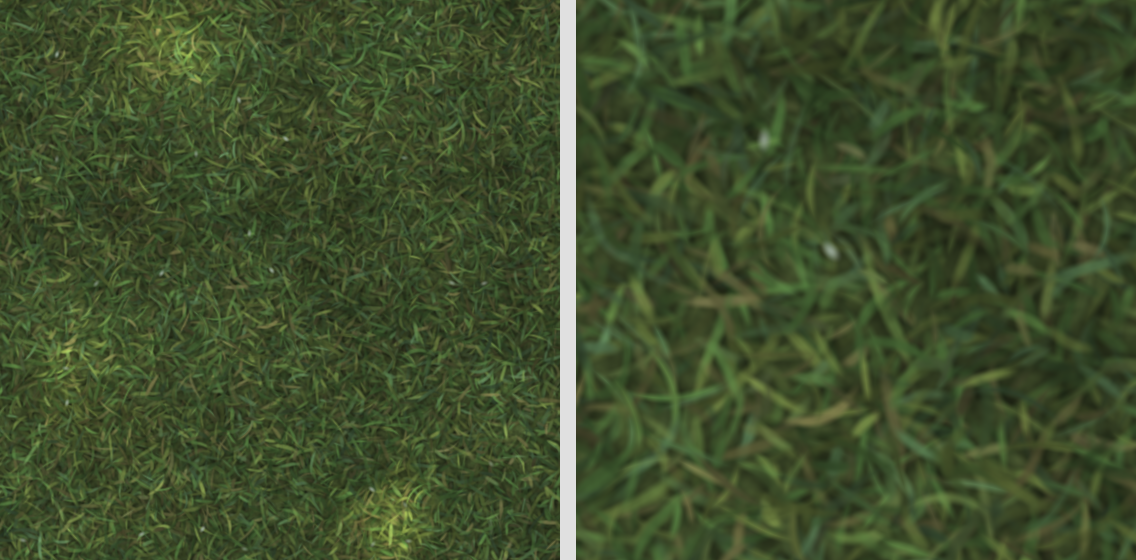
Left, the full canvas; right, a detail of the centre.
Write a Shadertoy shader that draws this texture.

```glsl
// Shaded lawn seen from above: many layers of thin, blurred, translucent blades
// scattered on jittered grids over mottled soil, with a few sunlit patches
// and sparse pale specks. Gradient noise drives tint, clumping and light.

#define LAYERS 12
#define GRID 31.0          // blade cells across the canvas
#define HALF_WIDTH 0.0025  // blade half width
#define SOFTNESS 0.0026    // blur of blade edges
#define OPACITY 0.88
#define SHADOW 0.12        // darkening beside each blade
#define SUN 0.55           // extra light in sunlit patches
#define BROAD 0.22         // strength of broad mottling
#define MIDDLE 0.15        // strength of tuft-sized mottling
#define FINE 0.14          // strength of fine mottling
#define SPECK_GRID 13.0
#define SPECK_SHARE 0.10

const vec3 SOIL  = vec3(0.205, 0.248, 0.135);
const vec3 GREEN = vec3(0.235, 0.350, 0.178);
const vec3 BLUISH = vec3(0.245, 0.345, 0.235);
const vec3 OLIVE = vec3(0.330, 0.385, 0.190);
const vec3 STRAW = vec3(0.340, 0.310, 0.200);
const vec3 PALE  = vec3(0.620, 0.680, 0.620);

vec3 hash3(vec2 p) {
    vec3 q = fract(p.xyx * vec3(0.1031, 0.1030, 0.0973));
    q += dot(q, q.yxz + 33.33);
    return fract((q.xxy + q.yzz) * q.zyx);
}

float cornerSlope(vec2 cell, vec2 offset) {
    float a = 6.2832 * hash3(cell + 71.0).x;
    return dot(vec2(cos(a), sin(a)), offset);
}

float gradientNoise(vec2 p) {
    vec2 i = floor(p), f = p - i;
    vec2 u = f * f * f * (f * (f * 6.0 - 15.0) + 10.0);
    vec2 e = vec2(1.0, 0.0);
    return mix(mix(cornerSlope(i, f), cornerSlope(i + e, f - e), u.x),
               mix(cornerSlope(i + e.yx, f - e.yx), cornerSlope(i + 1.0, f - 1.0), u.x), u.y);
}

float fbm(vec2 p) {
    float sum = 0.0, gain = 1.0;
    for (int i = 0; i < 3; i++) {
        sum += gain * gradientNoise(p);
        p = mat2(1.6, 1.2, -1.2, 1.6) * p + 17.3;
        gain *= 0.5;
    }
    return sum;
}

// Soft sunlit spots with ragged outlines
float sunlight(vec2 uv) {
    vec3 spots[3] = vec3[3](vec3(0.31, 0.93, 0.080), vec3(0.12, 0.33, 0.095), vec3(0.69, 0.06, 0.075));
    vec2 ragged = uv + 0.045 * vec2(fbm(uv * 9.0), fbm(uv * 9.0 + 40.0));
    float light = 0.0;
    for (int i = 0; i < 3; i++) {
        vec2 d = (ragged - spots[i].xy) / spots[i].z;
        light += exp(-dot(d, d)) * (i == 1 ? 0.65 : 1.0);
    }
    return light;
}

// Coverage of a tapered, slightly bent blade lying along x
float blade(vec2 p, float halfLength, float bend, float width, float blur) {
    float t = p.x / halfLength;
    float d = abs(p.y - bend * halfLength * (t * t - 0.4));
    float w = width * (1.0 - 0.6 * t * t);
    return (1.0 - smoothstep(w - blur, w + blur, d)) * (1.0 - smoothstep(0.35, 1.0, abs(t)));
}

vec3 bladeColour(vec3 rnd, float warmth) {
    vec3 c = mix(GREEN, BLUISH, smoothstep(0.5, 0.9, rnd.y));
    c = mix(c, OLIVE, smoothstep(0.4, 0.9, rnd.x + warmth));
    c = mix(c, STRAW, 0.8 * smoothstep(0.75, 0.92, rnd.z + 0.3 * warmth));
    float light = fract(rnd.x * 7.0 + rnd.y * 5.0);
    return c * (0.62 + 0.50 * light + 0.32 * light * light * light);
}

vec3 addBlades(vec3 col, vec2 uv, float layer, float clump, float warmth, float blur) {
    float turn = layer * 2.4;
    mat2 spin = mat2(cos(turn), sin(turn), -sin(turn), cos(turn));
    vec2 p = spin * uv * GRID + layer * 19.7;
    vec2 home = floor(p);
    for (int y = -1; y <= 1; y++)
    for (int x = -1; x <= 1; x++) {
        vec2 cell = home + vec2(x, y);
        vec3 place = hash3(cell + layer * 37.0);
        vec3 look = hash3(cell + layer * 53.0 + 211.0);
        vec2 q = (p - cell - 0.2 - 0.6 * place.xy) / GRID;
        float a = 6.2832 * place.z + clump + turn;
        q = mat2(cos(a), -sin(a), sin(a), cos(a)) * q;
        float halfLength = (0.42 + 0.68 * look.y * look.y) / GRID;
        float width = HALF_WIDTH * (0.6 + 0.8 * look.z);
        float bend = (look.x - 0.5) * 0.45;
        float shade = blade(q + vec2(0.0, 0.004), halfLength, bend, width * 1.5, blur * 1.5);
        float cover = blade(q, halfLength, bend, width, blur);
        float body = OPACITY * (0.45 + 0.55 * fract(look.x * 9.0 + look.z * 3.0));
        col *= 1.0 - SHADOW * shade;
        col = mix(col, bladeColour(hash3(cell + layer * 11.0 + 503.0), warmth), body * cover);
    }
    return col;
}

void mainImage(out vec4 fragColor, in vec2 fragCoord) {
    vec2 uv = fragCoord / iResolution.y;
    float blur = max(SOFTNESS, 1.0 / iResolution.y);
    float sun = sunlight(uv);
    float warmth = 0.32 * fbm(uv * 6.0 + 5.0) + 0.25 * sun;
    float clump = 1.2 * gradientNoise(uv * 7.0 + 90.0);

    // Soil, then blades from the bottom up
    vec3 col = SOIL * (1.0 + 0.4 * fbm(uv * 45.0));
    for (int i = 0; i < LAYERS; i++) col = addBlades(col, uv, float(i), clump, warmth, blur);

    // Broad, tuft-sized and fine mottling, then sun
    col *= 1.13 + BROAD * fbm(uv * 4.0 + 30.0) + MIDDLE * fbm(uv * 17.0 + 60.0) + FINE * fbm(uv * 55.0);
    col *= 1.0 + SUN * sun * vec3(1.10, 1.05, 0.75);

    // Sparse pale specks
    vec2 s = uv * SPECK_GRID, cell = floor(s);
    vec3 rnd = hash3(cell + 907.0);
    vec2 d = (s - cell - 0.2 - 0.6 * rnd.xy) / SPECK_GRID;
    float a = rnd.x * 40.0;
    d = mat2(cos(a), sin(a), -sin(a), cos(a)) * d * vec2(0.6, 1.0);
    float speck = 1.0 - smoothstep(0.0, 0.0055, length(d));
    col = mix(col, PALE, speck * (0.4 + 0.55 * rnd.y) * step(rnd.z, SPECK_SHARE));
    fragColor = vec4(col, 1.0);
}
```
